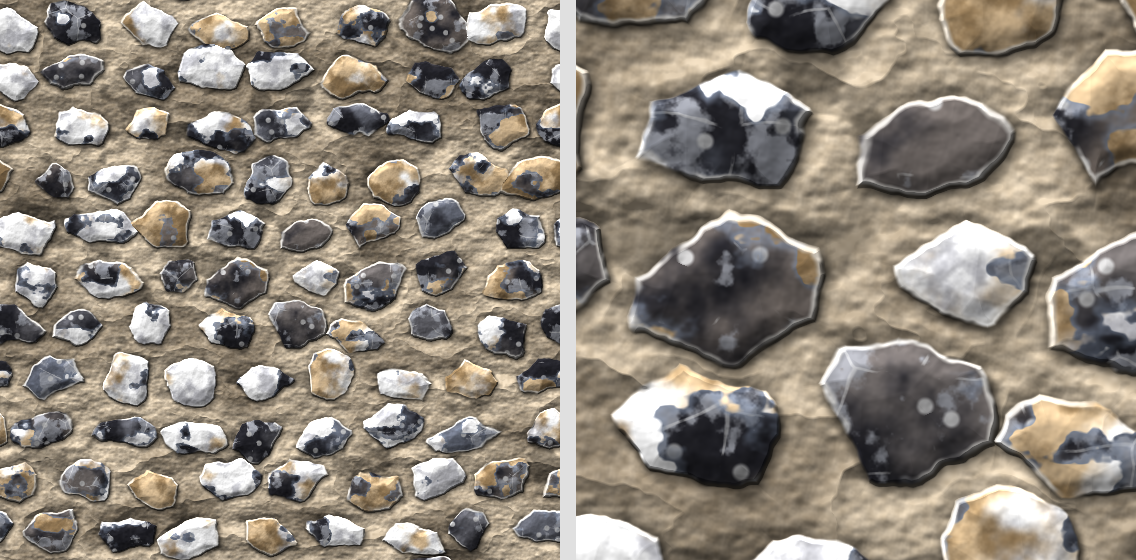
Left: the whole. Right: its middle third, enlarged.
This texture is drawn by a three.js fragment shader. Its source:

```glsl
varying vec2 vUv;

vec2 hash2(vec2 p) {
  vec3 q = fract(p.xyx * vec3(0.1031, 0.1030, 0.0973));
  q += dot(q, q.yzx + 33.33);
  return fract((q.xx + q.yz) * q.zy);
}

// Value noise that wraps after n cells
float noise(vec2 uv, vec2 n) {
  vec2 p = uv * n, i = floor(p), f = fract(p);
  f = f * f * (3.0 - 2.0 * f);
  vec2 a = mod(i, n) + n.x, b = mod(i + 1.0, n) + n.x;
  return mix(mix(hash2(a).x, hash2(vec2(b.x, a.y)).x, f.x),
             mix(hash2(vec2(a.x, b.y)).x, hash2(b).x, f.x), f.y);
}

float fbm(vec2 uv, vec2 n) {
  float sum = 0.0, amp = 0.52;
  for (int i = 0; i < 5; i++) {
    sum += amp * noise(uv, n);
    n *= 2.0;
    amp *= 0.5;
  }
  return sum;
}

// Wrapping cellular noise: nearest, second nearest, random value of the cell
vec3 cells(vec2 uv, vec2 n) {
  vec2 p = uv * n, base = floor(p);
  vec3 res = vec3(9.0, 9.0, 0.0);
  for (int k = 0; k < 9; k++) {
    vec2 c = base + vec2(mod(float(k), 3.0), floor(float(k) / 3.0)) - 1.0;
    vec2 rnd = hash2(mod(c, n) + 61.0);
    float d = length(c + 0.15 + 0.7 * rnd - p);
    if (d < res.x) res = vec3(d, res.x, fract(rnd.x * 7.0 + rnd.y * 5.0));
    else res.y = min(res.y, d);
  }
  return res;
}

// Rough polygons laid in courses: signed distance, stone id, local height
vec4 stones(vec2 uv) {
  vec2 p = uv + 0.034 * (vec2(fbm(uv, vec2(13.0)), fbm(uv + 0.43, vec2(14.0))) - 0.5);
  vec4 best = vec4(9.0);
  for (int j = -1; j <= 1; j++) {
    float row = floor(p.y * 11.0) + float(j), wrapped = mod(row, 11.0);
    float shift = hash2(vec2(wrapped, 7.0)).x;
    for (int i = -1; i <= 1; i++) {
      float col = floor(p.x * 8.0 - shift) + float(i);
      vec2 id = vec2(mod(col, 8.0), wrapped);
      vec2 jitter = hash2(id + 3.0) - 0.5;
      vec2 centre = (vec2(col + shift, row) + 0.5 + jitter * vec2(0.25, 0.3)) / vec2(8.0, 11.0);
      vec2 size = vec2(0.039, 0.028) + vec2(0.022, 0.014) * hash2(id + 19.0);
      vec2 q = p - centre;
      q = (q + 0.6 * jitter.x * vec2(-q.y, q.x)) / size;
      float d = length(q) - 1.12;
      for (int k = 0; k < 7; k++) {
        vec2 rnd = hash2(id + 23.0 + 5.0 * float(k));
        float a = (float(k) + 0.8 * rnd.x) * 0.8976;
        d = max(d, dot(q, vec2(cos(a), sin(a))) - 0.78 - 0.32 * rnd.y);
      }
      d *= size.y;
      if (d < best.x) best = vec4(d, id, q.y);
    }
  }
  return best;
}

float height(vec2 uv, vec4 s) {
  float ridge = 1.0 - abs(2.0 * fbm(uv, vec2(9.0, 15.0)) - 1.0);
  float mortar = 0.04 * ridge + 0.009 * fbm(uv, vec2(40.0)) + 0.006 * smoothstep(0.0, 0.012, s.x);
  vec2 st = uv + hash2(s.yz + 11.0);
  float facet = 0.009 * cells(st, vec2(23.0)).x + 0.013 * fbm(st, vec2(24.0));
  float stone = 0.035 + facet + 0.011 * smoothstep(0.0, 0.016, -s.x);
  return mix(mortar, stone, smoothstep(0.001, -0.002, s.x));
}

vec3 stoneColour(vec2 uv, vec4 s) {
  vec2 kind = hash2(s.yz + 41.0), st = uv + hash2(s.yz + 11.0);
  float broad = fbm(st, vec2(15.0)), fine = fbm(st + 0.37, vec2(42.0));
  float rind = fbm(st + 0.71, vec2(18.0, 22.0)) - mix(0.72, 0.3, kind.x);
  // Glassy flint core with milky clouds, pale specks and cracks
  vec3 cloud = mix(vec3(0.35, 0.37, 0.42), vec3(0.41, 0.37, 0.34), kind.y);
  vec3 flint = mix(vec3(0.12, 0.12, 0.14), cloud, smoothstep(0.38, 0.66, broad));
  flint = mix(flint, vec3(0.56, 0.57, 0.6), 0.8 * smoothstep(0.56, 0.68, fine));
  vec3 speck = cells(st, vec2(48.0)), crack = cells(st + 0.02 * broad, vec2(19.0));
  flint = mix(flint, vec3(0.68), 0.8 * step(0.78, speck.z) * smoothstep(0.3, 0.16, speck.x));
  flint = mix(flint, vec3(0.72), 0.5 * smoothstep(0.05, 0.01, crack.y - crack.x) * smoothstep(0.5, 0.6, fine));
  // Chalky rind, partly stained ochre, with a blue-grey border
  vec3 chalk = mix(vec3(0.68, 0.68, 0.7), vec3(0.92), smoothstep(0.3, 0.6, fine));
  vec3 ochre = mix(vec3(0.5, 0.41, 0.29), vec3(0.77, 0.67, 0.53), smoothstep(0.3, 0.65, fine));
  chalk = mix(chalk, ochre, smoothstep(0.45, 0.62, broad + 0.45 * (kind.y - 0.5)));
  flint = mix(flint, vec3(0.43, 0.47, 0.54), 0.6 * smoothstep(-0.08, 0.0, rind));
  vec3 colour = mix(flint, chalk, smoothstep(-0.012, 0.018, rind));
  float edge = smoothstep(-0.004, -0.0015, s.x) * smoothstep(0.44, 0.54, broad);
  return mix(colour, vec3(0.8, 0.79, 0.77), 0.75 * edge);
}

void main() {
  vec2 light = vec2(-0.45, 0.89), ahead = vUv + 0.002 * light;
  vec4 s = stones(vUv);
  float slope = (height(ahead, stones(ahead)) - height(vUv, s)) / 0.002;
  // Sandy mortar with grit and dark hollows
  float grain = noise(vUv, vec2(240.0)) - 0.5;
  float tone = smoothstep(0.28, 0.68, fbm(vUv + 0.19, vec2(8.0, 12.0)));
  vec3 mortar = mix(vec3(0.52, 0.47, 0.4), vec3(0.74, 0.68, 0.59), tone) + 0.1 * grain;
  mortar *= 1.0 - 0.35 * smoothstep(0.6, 0.72, fbm(vUv + 0.53, vec2(14.0, 20.0)));
  // Contact shadow, deepest beneath each stone
  float shadow = smoothstep(0.006, -0.004, stones(vUv + 0.008 * light).x);
  mortar *= 1.0 - 0.42 * shadow - 0.2 * smoothstep(0.005, 0.0, s.x);
  mortar *= clamp(1.0 - 0.3 * slope, 0.5, 1.3);
  vec3 stone = stoneColour(vUv, s) * clamp(1.0 - 0.32 * slope, 0.5, 1.4) * (1.0 + 0.1 * s.w);
  vec3 colour = mix(mortar, stone + 0.03 * grain, smoothstep(0.0012, -0.0012, s.x));
  gl_FragColor = vec4(clamp(colour, 0.0, 1.0), 1.0);
}
```
